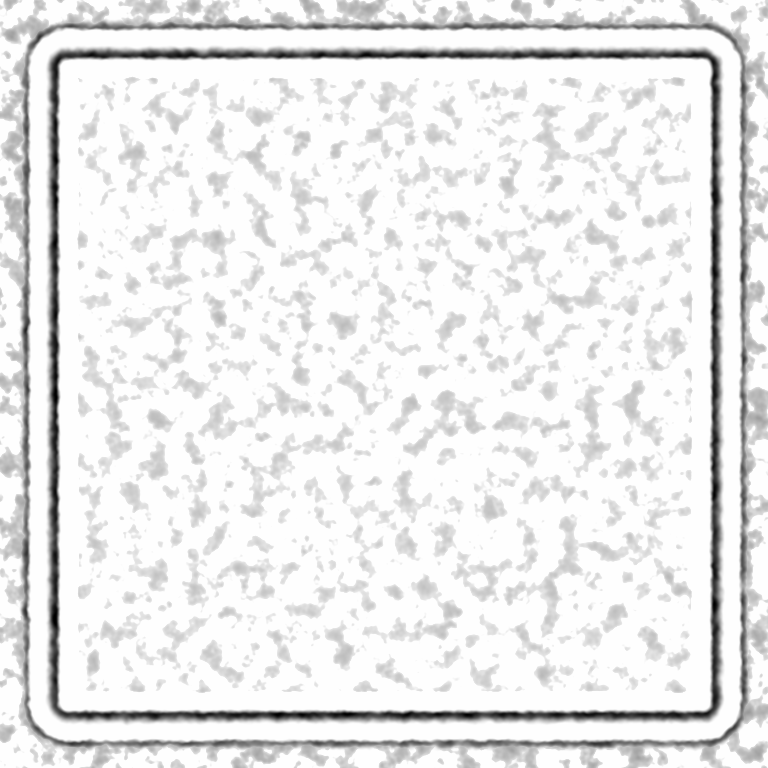
Reproduce this texture map procedurally as a Shadertoy shader.

```glsl
// Worn white panel map: two dark rounded-square grooves around pale grey speckle.

const vec2 PANEL_CENTER = vec2(0.5013, 0.4987);
const float PANEL_HALF = 0.4232;
const float CORNER_RADIUS = 0.010;
const float GROOVE_GAP = 0.0385;
const float PAPER = 0.995;

// Sine-free hash giving a gradient in [-1, 1]
vec2 hashGradient(vec2 cell) {
    vec3 h = fract(cell.xyx * vec3(0.1031, 0.1030, 0.0973));
    h += dot(h, h.yzx + 33.33);
    return 2.0 * fract((h.xx + h.yz) * h.zy) - 1.0;
}

float gradientNoise(vec2 p) {
    vec2 cell = floor(p), f = fract(p);
    vec2 w = f * f * f * (f * (f * 6.0 - 15.0) + 10.0);
    float total = 0.0;
    for (int y = 0; y <= 1; y++) {
        for (int x = 0; x <= 1; x++) {
            vec2 corner = vec2(x, y);
            vec2 blend = mix(1.0 - w, w, corner);
            total += blend.x * blend.y * dot(hashGradient(cell + corner), f - corner);
        }
    }
    return total;
}

float fractalNoise(vec2 p, int octaves) {
    float total = 0.0, weight = 1.0;
    for (int i = 0; i < octaves; i++) {
        total += weight * gradientNoise(p);
        p = mat2(1.6, 1.2, -1.2, 1.6) * p + 17.3;
        weight *= 0.5;
    }
    return total;
}

float roundedSquare(vec2 p, float halfSize, float radius) {
    vec2 q = abs(p) - halfSize + radius;
    return length(max(q, 0.0)) + min(max(q.x, q.y), 0.0) - radius;
}

// Sharp on the inner side, a soft falloff on the outer side
float groove(float d, float peak, float reach) {
    return smoothstep(-0.001, peak, d) * (1.0 - smoothstep(peak, reach, d));
}

// Grey patches with crisp borders and deeper cores
float speckle(vec2 uv, float threshold, float depth) {
    float n = fractalNoise(uv * 37.0 + 5.0, 3) - threshold;
    float tone = 0.5 + 0.8 * gradientNoise(uv * 19.0 + 61.0);
    float grain = 0.012 * gradientNoise(uv * vec2(210.0, 150.0));
    float shade = 0.085 + 0.19 * max(n, 0.0) + 0.09 * tone * smoothstep(0.05, 0.3, n) + grain;
    return depth * shade * smoothstep(0.0, 0.09, n);
}

void mainImage(out vec4 fragColor, in vec2 fragCoord) {
    vec2 uv = fragCoord / iResolution.xy;
    float edge = roundedSquare(uv - PANEL_CENTER, PANEL_HALF, CORNER_RADIUS);

    // Ragged groove edges
    float wobble = 0.0022 * fractalNoise(uv * 70.0, 2);
    float inner = edge + wobble;
    float outer = edge - GROOVE_GAP + 1.4 * wobble;
    float wear = fractalNoise(uv * 48.0 + 29.0, 2);

    // Speckle inside the panel, kept away from its border
    float margin = smoothstep(-0.026, -0.017, edge);
    float dark = speckle(uv, 0.07 + 1.2 * margin, 1.0);

    // Denser speckle beyond the outer groove
    float nearGroove = 1.0 - smoothstep(0.006, 0.022, outer);
    float rim = speckle(uv + 3.7, 0.04 - 0.3 * nearGroove, 1.4);
    dark += rim * smoothstep(0.0, 0.005, outer);

    // Grooves
    float innerGroove = groove(inner, 0.0055, 0.019 + 0.003 * wear);
    float outerGroove = groove(outer, 0.0045, 0.014 + 0.005 * wear);
    dark = max(dark, innerGroove * (0.86 + 0.3 * wear));
    dark = max(dark, outerGroove * (0.60 + 0.35 * wear));

    fragColor = vec4(vec3(clamp(PAPER - dark, 0.0, 1.0)), 1.0);
}
```
